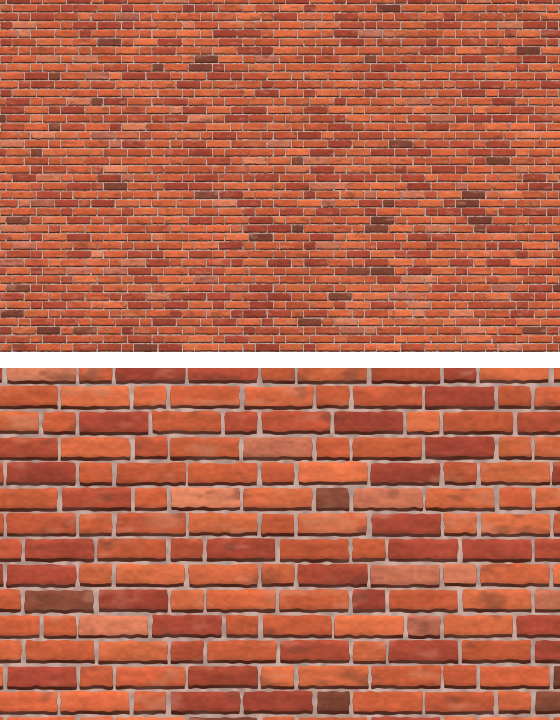
Top, the full canvas; bottom, a detail of the centre.
Give the GLSL for this texture, as a WebGL 1 fragment shader.

```glsl
precision highp float;
uniform vec2 u_resolution;

#define COURSES 41.5
#define UNIT 0.716
#define JOINT 0.16
#define SHADOW_DROP 0.13
#define WEAR 0.30
#define CLAY vec3(0.78, 0.37, 0.235)
#define RED_CLAY vec3(0.64, 0.275, 0.21)
#define ORANGE_CLAY vec3(0.83, 0.425, 0.27)
#define BURNT_CLAY vec3(0.43, 0.25, 0.20)
#define DUST vec3(0.82, 0.57, 0.47)
#define MORTAR vec3(0.75, 0.63, 0.59)
#define SHADOW vec3(0.27, 0.12, 0.08)

float hash(vec2 p) {
  vec3 q = fract(p.xyx * vec3(0.1031, 0.1030, 0.0973));
  q += dot(q, q.yzx + 33.33);
  return fract((q.x + q.y) * q.z);
}

float noise(vec2 p) {
  vec2 i = floor(p), f = fract(p);
  f = f * f * (3.0 - 2.0 * f);
  return mix(mix(hash(i), hash(i + vec2(1.0, 0.0)), f.x),
             mix(hash(i + vec2(0.0, 1.0)), hash(i + 1.0), f.x), f.y);
}

float fbm(vec2 p) {
  float sum = 0.0, amp = 0.5;
  for (int i = 0; i < 3; i++) {
    sum += amp * noise(p);
    p = p * 2.1 + 17.3;
    amp *= 0.5;
  }
  return sum / 0.875;
}

float roundedBox(vec2 p, vec2 halfSize, float radius) {
  vec2 q = abs(p) - halfSize + radius;
  return length(max(q, 0.0)) + min(max(q.x, q.y), 0.0) - radius;
}

// Fired clay tone, chosen per brick
vec3 brickTone(vec2 id) {
  float pick = hash(id + 3.7);
  vec3 tone = mix(CLAY, RED_CLAY, smoothstep(0.50, 0.95, pick));
  tone = mix(tone, ORANGE_CLAY, 1.0 - smoothstep(0.05, 0.40, pick));
  tone = mix(tone, BURNT_CLAY, 0.8 * step(0.972, hash(id + 41.3)));
  tone = mix(tone, DUST, 0.45 * step(0.955, hash(id + 77.9)));
  return tone * (0.94 + 0.12 * hash(id + 19.1));
}

void main() {
  // One course is one unit high
  vec2 p = gl_FragCoord.xy / u_resolution.y * COURSES;
  float edge = 0.65 * COURSES / u_resolution.y;
  float course = floor(p.y);

  // Bond of one header and two stretchers; odd shifts keep joints apart
  float shift = 5.0 * course + 2.0 * step(0.5, hash(vec2(course, 8.0)));
  float along = p.x / UNIT + shift;
  float bondIndex = floor(along / 10.0);
  float f = along - 10.0 * bondIndex;
  float slot = step(2.0, f) + step(6.0, f);
  float halfLength = slot < 0.5 ? 1.0 : 2.0;
  float middle = slot < 0.5 ? 1.0 : 4.0 * slot;
  vec2 id = vec2(bondIndex * 3.0 + slot, course);

  // Slightly uneven brick outline
  vec2 jitter = vec2(hash(id + 5.1), hash(id + 9.4)) - 0.5;
  vec2 local = vec2((f - middle) * UNIT, fract(p.y) - 0.565);
  local += jitter * vec2(0.06, 0.04);
  vec2 halfSize = vec2(halfLength * UNIT - 0.5 * JOINT, 0.385);
  float ragged = (noise(p * 3.5) - 0.5) * 0.07;
  float brickEdge = roundedBox(local, halfSize, 0.07) + ragged;
  float shadowEdge = roundedBox(local + vec2(0.0, SHADOW_DROP), halfSize, 0.05) + ragged;
  float brickMask = 1.0 - smoothstep(-edge, edge, brickEdge);
  float shadowMask = 1.0 - smoothstep(-edge, edge, shadowEdge);

  // Mortar, darkened below each brick
  vec3 mortar = MORTAR * (0.86 + 0.24 * noise(p * 4.0));
  float depth = 0.78 + 0.22 * noise(p * vec2(0.9, 2.0) + 31.0);
  vec3 color = mix(mortar, SHADOW, shadowMask * depth);

  // Clay face with streaks, grain, dust and soot
  vec3 clay = brickTone(id);
  float streak = fbm(p * vec2(1.1, 3.2) + id * 3.1);
  float grain = noise(p * vec2(6.0, 9.0)) - 0.5;
  clay *= 1.0 + WEAR * (0.75 * (streak - 0.5) + 0.35 * grain);
  clay *= 0.96 + 0.08 * noise(p * 0.12);
  float dusty = smoothstep(0.60, 0.85, fbm(p * vec2(0.7, 1.6) + 53.0));
  clay = mix(clay, DUST, dusty * WEAR * 1.3);
  float sooty = smoothstep(0.66, 0.88, fbm(p * vec2(0.8, 1.5) + 97.0));
  clay = mix(clay, BURNT_CLAY, sooty * WEAR * 1.5);

  // Light from above on the upper edge
  clay *= 0.90 + 0.10 * smoothstep(0.10, 0.36, local.y)
               + 0.10 * smoothstep(-0.38, -0.20, local.y);

  color = mix(color, clay, brickMask);
  gl_FragColor = vec4(clamp(color, 0.0, 1.0), 1.0);
}
```
